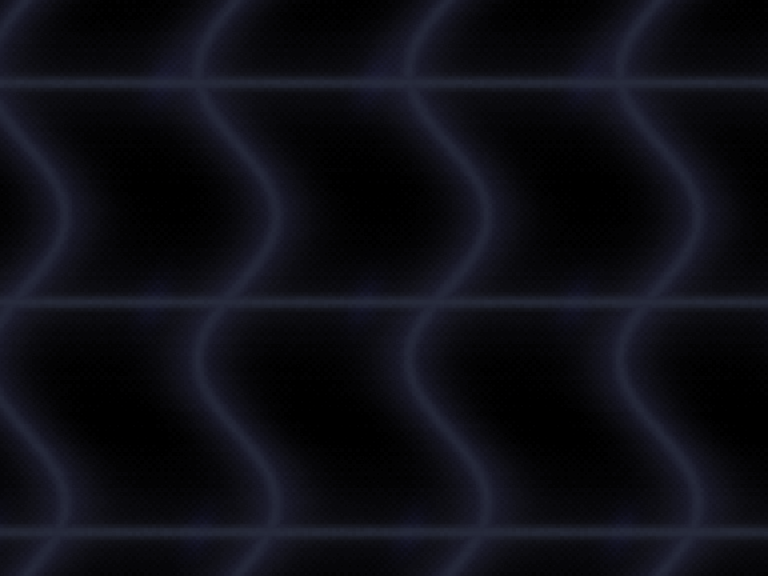
A Shadertoy shader for this pattern:

```glsl
const float PI = 3.14159265;

// Layout, in canvas heights
const float RIDGE_PERIOD = 0.3663;
const float RIDGE_X = 0.4115;
const float WAVE_AMPLITUDE = 0.068;
const float WAVE_FREQUENCY = 4.0 * PI;
const float BAR_PERIOD = 0.39;
const float BAR_Y = 0.076;
const float BAR_STAGGER = 0.009;

// Light profile
const float RIDGE_HALO = 0.075;
const float RIDGE_CORE = 0.012;
const float BAR_HALO = 0.07;
const float BAR_CORE = 0.011;
const float BLACK_POINT = 0.008;

// Grain
const float GRAIN_ROWS = 144.0;
const float TONE_STEP = 0.012;
const float DITHER = 0.55;
const float SCAN_VARIATION = 0.55;

const vec3 HALO_TINT = vec3(1.0, 1.0, 1.4);
const vec3 RIDGE_BLUE = vec3(0.012, 0.012, 0.045);
const vec3 CORE_COLOR = vec3(0.16, 0.18, 0.24);
const vec3 SPOT_COLOR = vec3(0.025, 0.025, 0.085);

float hash(vec2 p) {
    vec3 q = fract(vec3(p.xyx) * 0.1031);
    q += dot(q, q.yzx + 33.33);
    return fract((q.x + q.y) * q.z);
}

float bell(float d, float width) {
    d /= width;
    return exp(-d * d);
}

// Signed offset to the nearest multiple of a period
float nearest(float x, float period) {
    return x - period * round(x / period);
}

// Grid coordinates that stay flat inside a block and blend at its border
vec2 softBlocks(vec2 g, float pixel) {
    vec2 f = fract(g) - 0.5;
    vec2 edge = smoothstep(0.5 - pixel, 0.5, abs(f)) * 0.5 * sign(f);
    return floor(g) + 0.5 + edge;
}

// Tone steps with soft borders
float softSteps(float v, float dither) {
    float n = max(v / TONE_STEP + dither, 0.0);
    return TONE_STEP * (floor(n) + smoothstep(0.3, 0.7, fract(n)));
}

void mainImage(out vec4 fragColor, in vec2 fragCoord) {
    vec2 uv = fragCoord / iResolution.y;
    vec2 grid = uv * GRAIN_ROWS;
    float pixel = min(GRAIN_ROWS / iResolution.y, 0.5);
    vec2 p = softBlocks(grid, pixel) / GRAIN_ROWS;

    // Upright wavy ridges
    float phase = p.y * WAVE_FREQUENCY;
    float ridge = nearest(p.x - RIDGE_X - WAVE_AMPLITUDE * sin(phase), RIDGE_PERIOD);
    float slope = WAVE_AMPLITUDE * WAVE_FREQUENCY * cos(phase);
    float ridgeHalo = 0.085 * bell(ridge, RIDGE_HALO);
    float ridgeCore = bell(ridge / sqrt(1.0 + slope * slope), RIDGE_CORE);

    // Level bars, every other one slightly raised
    float row = round((p.y - BAR_Y) / BAR_PERIOD);
    float bar = p.y - BAR_Y - row * BAR_PERIOD - BAR_STAGGER * mod(row, 2.0);
    float barHalo = 0.07 * exp(-abs(bar) / BAR_HALO);
    float barCore = bell(bar, BAR_CORE);

    // Blue spots that drift sideways from bar to bar
    float spotX = 0.296 + 0.05 * cos(2.2 * row);
    float spot = nearest(p.x - spotX - 0.3 * bar, RIDGE_PERIOD);
    float spotGlow = bell(spot, 0.027) * bell(bar, 0.045);

    // Stepped tones with checker, scan line and speck grain
    float tone = ridgeHalo + barHalo - ridgeHalo * barHalo / 0.12 - BLACK_POINT;
    float checker = sin(PI * grid.x) * sin(PI * grid.y);
    float scan = hash(vec2(floor(grid.y), 7.0)) - 0.5;
    float speck = hash(floor(grid)) - 0.5;
    tone = softSteps(tone, DITHER * checker + SCAN_VARIATION * scan + 0.5 * speck);

    // Colour
    vec3 color = tone * HALO_TINT;
    color += RIDGE_BLUE * bell(ridge, 0.04);
    color += SPOT_COLOR * spotGlow * (0.85 + 0.15 * checker);
    float core = max(0.65 * ridgeCore, 0.8 * barCore);
    color = mix(color, CORE_COLOR, core * (0.92 + 0.16 * speck));

    fragColor = vec4(color, 1.0);
}
```
